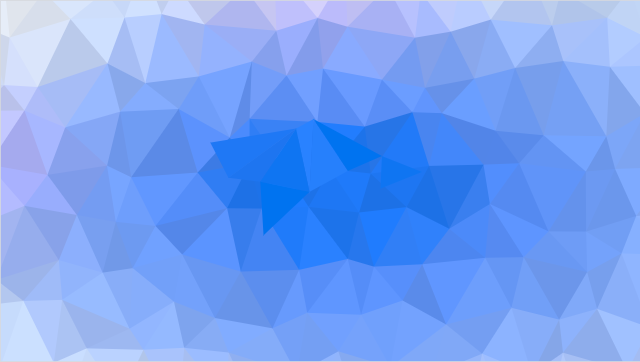
This background is drawn by a Shadertoy shader. Its source:

```glsl
const float FACET_SIZE = 0.132;
const float JITTER = 0.62;
const float SHADE_RANGE = 0.12;
const float BORDER_WIDTH = 0.0023;
const vec2 GLOW_CENTER = vec2(0.51, 0.50);
const vec2 GLOW_STRETCH = vec2(1.0, 1.15);
const vec2 GLOW_TILT = vec2(-0.14, 0.13);

const vec3 CORE_BLUE = vec3(0.12, 0.47, 0.96);
const vec3 DEEP_BLUE = vec3(0.00, 0.45, 0.94);
const vec3 INNER_BLUE = vec3(0.34, 0.55, 0.96);
const vec3 MID_BLUE = vec3(0.44, 0.62, 0.97);
const vec3 SOFT_BLUE = vec3(0.55, 0.69, 0.97);
const vec3 PALE_BLUE = vec3(0.66, 0.76, 0.98);
const vec3 MIST = vec3(0.77, 0.85, 0.98);
const vec3 WARM_MIST = vec3(0.88, 0.90, 0.93);
const vec3 LAVENDER_SHIFT = vec3(0.07, -0.03, 0.01);
const vec3 BORDER_GREY = vec3(0.84, 0.85, 0.87);

vec2 hash2(vec2 p) {
    vec3 q = fract(vec3(p.xyx) * vec3(0.1031, 0.1030, 0.0973));
    q += dot(q, q.yzx + 33.33);
    return fract((q.xx + q.yz) * q.zy);
}

float cross2(vec2 a, vec2 b) {
    return a.x * b.y - a.y * b.x;
}

// Signed distance to an edge line, positive on the left
float edgeSide(vec2 p, vec2 a, vec2 b) {
    return cross2(normalize(b - a), p - a);
}

float triangleCoverage(vec2 p, vec2 a, vec2 b, vec2 c, float pixel) {
    float winding = sign(cross2(b - a, c - a));
    float inside = min(winding * edgeSide(p, a, b),
                   min(winding * edgeSide(p, b, c), winding * edgeSide(p, c, a)));
    return clamp(0.5 + inside / pixel, 0.0, 1.0);
}

// Staggered lattice with jittered vertices
vec2 meshVertex(vec2 id) {
    vec2 lattice = vec2(id.x + 0.5 * id.y, id.y);
    return FACET_SIZE * (lattice + JITTER * (hash2(id + 71.0) - 0.5));
}

float spot(vec2 uv, vec2 center, vec2 radius) {
    vec2 d = (uv - center) / radius;
    return exp(-dot(d, d));
}

// Smooth colour field that the facets pick from
vec3 glowColor(vec2 uv) {
    vec2 offset = uv - GLOW_CENTER;
    float d = length(offset * GLOW_STRETCH) + dot(offset, GLOW_TILT);
    d -= 0.06 * spot(uv, vec2(0.55, 0.0), vec2(0.25, 0.3));
    vec3 color = mix(CORE_BLUE, INNER_BLUE, smoothstep(0.13, 0.26, d));
    color = mix(color, MID_BLUE, smoothstep(0.25, 0.38, d));
    color = mix(color, SOFT_BLUE, smoothstep(0.37, 0.51, d));
    color = mix(color, PALE_BLUE, smoothstep(0.50, 0.62, d));
    color = mix(color, MIST, smoothstep(0.60, 0.71, d));
    color = mix(color, WARM_MIST, spot(uv, vec2(0.02, 1.0), vec2(0.11, 0.18)));
    float lavender = spot(uv, vec2(0.02, 0.55), vec2(0.11, 0.2))
                   + spot(uv, vec2(0.50, 1.0), vec2(0.20, 0.18));
    return color + LAVENDER_SHIFT * lavender;
}

// Adds one flat facet: rgb weighted by coverage, coverage in alpha
vec4 facet(vec2 p, vec2 a, vec2 b, vec2 c, float aspect, float pixel) {
    vec2 center = (a + b + c) / 3.0;
    float shade = 1.0 + SHADE_RANGE * (hash2(floor(center * 900.0)).x - 0.55);
    vec3 color = min(glowColor(center / vec2(aspect, 1.0)) * shade, 1.0);
    return vec4(color, 1.0) * triangleCoverage(p, a, b, c, pixel);
}

vec3 mesh(vec2 p, float aspect, float pixel) {
    vec2 grid = p / FACET_SIZE;
    vec2 home = floor(vec2(grid.x - 0.5 * grid.y, grid.y));
    vec4 sum = vec4(0.0);
    for (int j = -1; j <= 1; j++)
    for (int i = -1; i <= 1; i++) {
        vec2 id = home + vec2(i, j);
        vec2 a = meshVertex(id), b = meshVertex(id + vec2(1, 0));
        vec2 c = meshVertex(id + vec2(1, 1)), d = meshVertex(id + vec2(0, 1));
        // Split each cell along its shorter diagonal
        bool splitAC = distance(a, c) < distance(b, d);
        sum += facet(p, a, b, splitAC ? c : d, aspect, pixel);
        sum += facet(p, c, d, splitAC ? a : b, aspect, pixel);
    }
    return sum.rgb / max(sum.a, 0.001);
}

void mainImage(out vec4 fragColor, in vec2 fragCoord) {
    float aspect = iResolution.x / iResolution.y;
    float pixel = 1.0 / iResolution.y;
    vec2 p = fragCoord * pixel;
    vec3 color = mesh(p, aspect, pixel);

    // Large shards of the dark core
    vec2 peak = vec2(0.818, 0.645), west = vec2(0.719, 0.498), east = vec2(0.855, 0.470);
    vec2 foot = vec2(0.728, 0.350), crest = vec2(0.866, 0.671), wing = vec2(1.055, 0.569);
    vec2 wingTip = vec2(1.166, 0.525), hollow = vec2(0.961, 0.528);
    vec2 shoulder = vec2(0.581, 0.606), hip = vec2(0.631, 0.509);
    vec3 shardBlue = mix(DEEP_BLUE, CORE_BLUE, 0.5);
    color = mix(color, CORE_BLUE, triangleCoverage(p, shoulder, peak, hip, pixel));
    color = mix(color, CORE_BLUE * 0.98, triangleCoverage(p, peak, west, hip, pixel));
    color = mix(color, CORE_BLUE + 0.04, triangleCoverage(p, peak, crest, east, pixel));
    color = mix(color, CORE_BLUE + 0.03, triangleCoverage(p, crest, hollow, east, pixel));
    color = mix(color, shardBlue, triangleCoverage(p, peak, west, east, pixel));
    color = mix(color, DEEP_BLUE, triangleCoverage(p, west, east, foot, pixel));
    color = mix(color, DEEP_BLUE, triangleCoverage(p, crest, wing, hollow, pixel));
    color = mix(color, shardBlue, triangleCoverage(p, wing, wingTip, vec2(1.051, 0.479), pixel));

    // Thin pale rim on the left, top and bottom
    float rim = min(p.x, min(p.y, 1.0 - p.y));
    color = mix(color, BORDER_GREY, clamp(0.5 + (BORDER_WIDTH - rim) / pixel, 0.0, 1.0));
    fragColor = vec4(color, 1.0);
}
```
